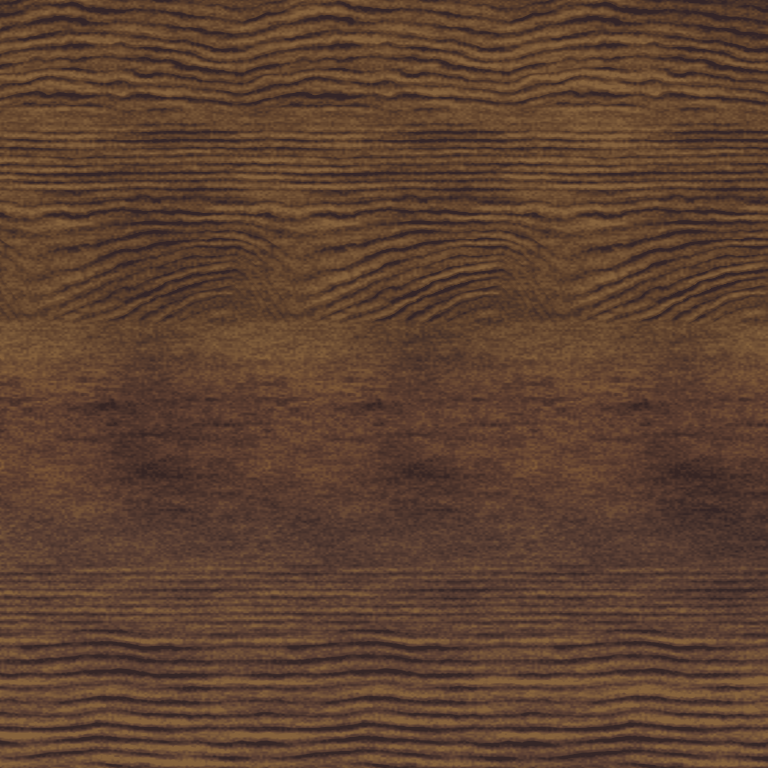
A three.js fragment shader for this texture:

```glsl
// Weathered brown wood grain: horizontal bands of ridges, recurring three times across.
#define REPEATS 2.88
#define WAVY_LINES 64.0
#define FINE_LINES 94.0
#define SLANT_LINES 62.0
#define RIDGE_LINES 57.0
#define PORE_DEPTH 0.27
#define WEAR 0.28
#define DARK vec3(0.236, 0.168, 0.158)
#define UMBER vec3(0.360, 0.250, 0.202)
#define OCHRE vec3(0.374, 0.258, 0.172)
#define GOLD vec3(0.500, 0.366, 0.230)

varying vec2 vUv;

const float TAU = 6.2831853;

float hash(vec2 p) {
  vec3 q = fract(vec3(p.xyx) * 0.1031);
  q += dot(q, q.yzx + 33.33);
  return fract((q.x + q.y) * q.z);
}

// Value noise that wraps horizontally after the given number of cells.
float wrapNoise(vec2 p, float cells) {
  vec2 i = floor(p), f = fract(p);
  f = f * f * (3.0 - 2.0 * f);
  float x0 = floor(mod(i.x + 0.5, cells));
  float x1 = floor(mod(i.x + 1.5, cells));
  float low = mix(hash(vec2(x0, i.y)), hash(vec2(x1, i.y)), f.x);
  float high = mix(hash(vec2(x0, i.y + 1.0)), hash(vec2(x1, i.y + 1.0)), f.x);
  return mix(low, high, f.y);
}

// Signed noise at a chosen density, repeating with each tile.
float grain(vec2 p, float across, float down) {
  return wrapNoise(p * vec2(across, down), across) * 2.0 - 1.0;
}

float band(float v, float low, float high, float soft) {
  return smoothstep(low - soft, low + soft, v) * (1.0 - smoothstep(high - soft, high + soft, v));
}

// One ridge per unit of phase: a lit lower face and a dark crease above it.
float ridges(float u, float phase) {
  float row = floor(phase), f = fract(phase);
  float depth = wrapNoise(vec2(u * 7.0, row), 7.0);
  float light = wrapNoise(vec2(u * 4.0, row + 90.0), 4.0);
  float crease = smoothstep(0.70 - 0.45 * depth, 0.84, f) * (1.0 - smoothstep(0.84, 1.0, f));
  float face = smoothstep(0.0, 0.25, f) * (1.0 - smoothstep(0.3, 0.85, f));
  return (0.15 + 0.75 * light) * face - (0.12 + 0.95 * depth) * crease;
}

// Soft dark spot that recurs in each tile.
float spot(vec2 p, vec2 center, vec2 size) {
  vec2 d = vec2((fract(p.x - center.x + 0.5) - 0.5) / REPEATS, p.y - center.y) / size;
  return exp(-dot(d, d));
}

void main() {
  float v = vUv.y;
  vec2 p = vec2(vUv.x * REPEATS, v);
  float u = p.x;
  float drift = wrapNoise(vUv * vec2(5.0, 9.0) + 40.0, 4096.0) - 0.5;

  // Warps shared by the ridged bands
  float sway = 0.006 * grain(p, 4.0, 14.0) + 0.003 * grain(p, 11.0, 40.0) + 0.002 * drift;
  float ripple = 0.0014 * grain(p, 22.0, 90.0) + 0.0004 * grain(p, 55.0, 160.0);
  float arch = 0.008 * cos(TAU * (u - 0.30)) + 0.003 * sin(TAU * 2.0 * u);
  float bump = 0.006 * pow(0.5 + 0.5 * cos(TAU * (u - 0.37)), 5.0);

  // Long climb and short hidden drop of the slanted streaks
  float climb = fract(u - 0.10);
  float lift = climb < 0.78 ? climb / 0.78 : (1.0 - climb) / 0.22;
  lift = smoothstep(-0.25, 1.25, lift) - 0.5;
  float slope = 0.130 * lift * (1.0 - smoothstep(0.58, 0.745, v));
  float rising = smoothstep(0.0, 0.18, climb) * (1.0 - smoothstep(0.72, 0.82, climb));
  rising *= 0.7 + 0.3 * smoothstep(0.25, 0.45, vUv.x);
  rising = mix(1.0, 0.15 + 0.85 * rising, 1.0 - smoothstep(0.64, 0.74, v));

  // Band masks
  float edge = 0.003 * grain(p, 9.0, 30.0);
  float wavy = band(v, 0.855, 1.2, 0.012);
  float fine = band(v, 0.745, 0.838, 0.012);
  float slant = band(v + edge, 0.581, 0.745, 0.005);
  float smoothWood = band(v, 0.27, 0.58, 0.02);
  float combed = band(v, 0.175, 0.262, 0.018);
  float ridged = band(v, -0.2, 0.178, 0.012);

  // Overall lightness
  float tone = 0.47 + 0.14 * band(v, 0.50, 0.58, 0.025) + 0.14 * band(v, 0.836, 0.865, 0.008);
  tone -= 0.09 * slant + 0.11 * band(v, 0.24, 0.34, 0.04) + 0.10 * smoothstep(0.93, 1.0, v);
  tone += 0.09 * cos(TAU * (u - 0.10)) * band(v, 0.3, 0.84, 0.05);
  tone += 0.10 * grain(p, 3.0, 22.0) * (1.0 - 0.5 * smoothWood);
  tone -= 0.10 * smoothstep(0.72, 1.0, vUv.x) * smoothstep(0.5, 0.8, v);

  // Ridges of each band
  tone += 0.66 * wavy * ridges(u, (v - arch - 1.3 * sway - 1.3 * ripple) * WAVY_LINES);
  tone += 0.60 * fine * ridges(u, (v - 0.3 * sway - 0.5 * ripple) * FINE_LINES);
  tone += 0.74 * slant * rising * ridges(u, (v - slope - sway - 1.6 * ripple) * SLANT_LINES);
  tone += 0.42 * combed * ridges(u, (v - 0.2 * sway - 0.3 * ripple) * FINE_LINES);
  tone += 0.76 * ridged * ridges(u, (v - bump - 0.5 * sway - 0.8 * ripple) * RIDGE_LINES);

  // Stains and flecks of the smooth board
  float cloud = 0.6 * grain(p, 7.0, 30.0) + 0.4 * grain(p, 15.0, 75.0);
  float strength = 0.75 + 0.5 * hash(vec2(floor(u - 0.1), 7.0));
  vec2 blurred = p + vec2(0.14, 0.016) * cloud;
  tone -= 0.36 * strength * spot(blurred, vec2(0.61, 0.388), vec2(0.048, 0.026));
  tone -= 0.14 * spot(blurred, vec2(0.68, 0.335), vec2(0.085, 0.028));
  tone -= 0.22 * spot(blurred, vec2(0.50, 0.474), vec2(0.05, 0.007));
  float flecks = smoothstep(0.35, 0.80, grain(p, 19.0, 150.0));
  tone -= 0.26 * flecks * band(v, 0.43, 0.52, 0.03);
  tone += 0.13 * cloud * smoothWood;

  // Long fibres, pores and uneven wear
  float fibres = 0.5 * grain(p, 6.0, 140.0) + 0.5 * grain(p, 21.0, 330.0);
  float pores = 0.75 * grain(p, 97.0, 390.0) + 0.4 * grain(p, 41.0, 260.0);
  tone += 0.22 * fibres + PORE_DEPTH * pores + WEAR * drift;

  // Stain colours
  tone = clamp(tone, -0.12, 1.08);
  vec3 middle = mix(UMBER, OCHRE, smoothstep(0.46, 0.60, v));
  vec3 color = tone < 0.5 ? mix(DARK, middle, tone * 2.0) : mix(middle, GOLD, tone * 2.0 - 1.0);
  color *= mix(vec3(1.0), vec3(1.02, 0.98, 0.94), band(v, 0.34, 0.52, 0.05));
  gl_FragColor = vec4(color, 1.0);
}
```
